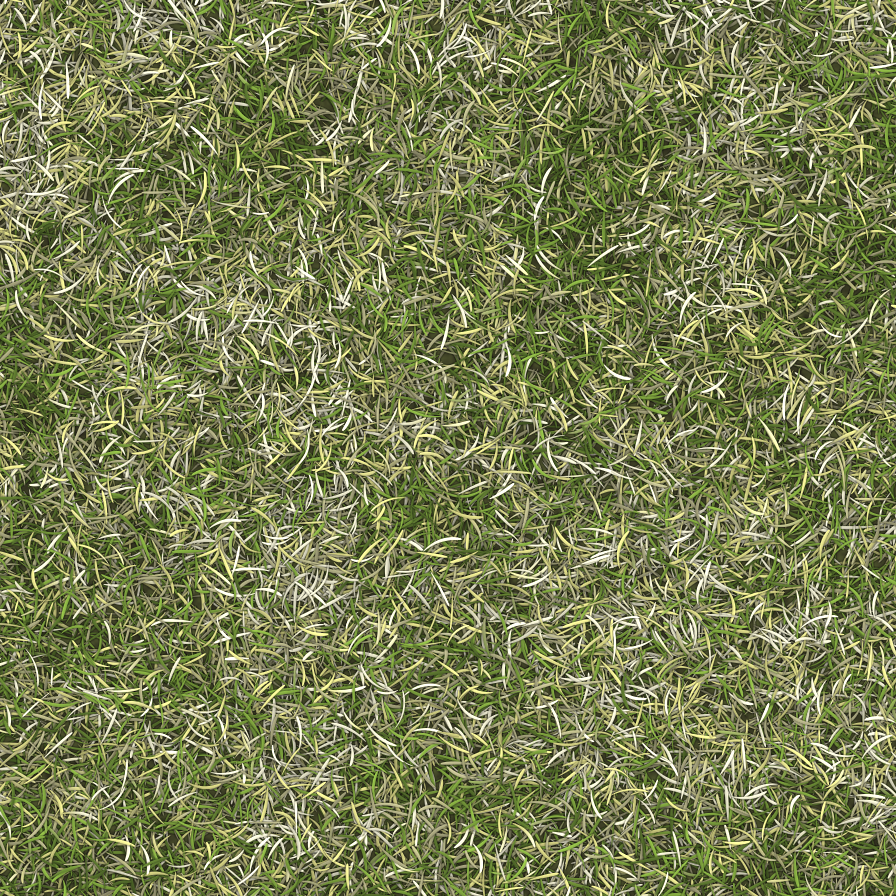
Write a WebGL 1 fragment shader that draws this texture.

```glsl
precision highp float;
// Dry meadow turf: many layers of short, curved grass blades in straw and green.
// Each layer is a jittered grid with one blade per cell; blades are painted from
// the soil upwards, each casting a soft shadow on those below it.
uniform vec2 u_resolution;

#define LAYERS 72
#define CELLS 18.0          // grid cells across the canvas
#define HALF_LENGTH 0.43    // longest half blade, in cells
#define HALF_WIDTH 0.0021   // widest half blade, in canvas units
#define BEND 0.32           // strongest curvature
#define SHADOW_SIZE 0.0024
#define SHADOW_DEPTH 0.25
#define PATCH_SCALE 6.0     // green and dry patches across the canvas
#define PATCH_AMOUNT 0.42

const vec3 SOIL  = vec3(0.17, 0.16, 0.11);
const vec3 MOSS  = vec3(0.33, 0.36, 0.19);
const vec3 DEEP  = vec3(0.31, 0.40, 0.16);
const vec3 GREEN = vec3(0.45, 0.58, 0.22);
const vec3 KHAKI = vec3(0.60, 0.59, 0.45);
const vec3 STRAW = vec3(0.78, 0.77, 0.48);
const vec3 PALE  = vec3(0.88, 0.87, 0.77);

float hash(vec2 p) {
  return fract(sin(dot(p, vec2(127.1, 311.7))) * 43758.5453);
}

vec4 hash4(vec2 p, float salt) {
  float k = dot(p, vec2(127.1, 311.7)) + salt * 74.7;
  return fract(sin(k + vec4(0.0, 19.19, 47.3, 83.1)) * 43758.5453);
}

float noise(vec2 p) {
  vec2 i = floor(p), f = fract(p);
  f = f * f * (3.0 - 2.0 * f);
  return mix(mix(hash(i), hash(i + vec2(1.0, 0.0)), f.x),
             mix(hash(i + vec2(0.0, 1.0)), hash(i + vec2(1.0, 1.0)), f.x), f.y);
}

// Picks a blade colour, from lush (0) to bleached (1)
vec3 bladeColour(float dryness) {
  vec3 c = mix(DEEP, GREEN, smoothstep(0.08, 0.18, dryness));
  c = mix(c, KHAKI, smoothstep(0.34, 0.40, dryness));
  c = mix(c, STRAW, smoothstep(0.53, 0.61, dryness));
  return mix(c, PALE, smoothstep(0.77, 0.85, dryness));
}

// Paints one blade and its shadow over the colour below; p is relative to its middle
vec3 paintBlade(vec3 below, vec2 p, vec4 form, vec4 tint, float depth, float patchDry, float pixel) {
  float angle = 6.28318 * form.z;
  float halfLength = HALF_LENGTH / CELLS * mix(0.5, 1.0, form.w);
  float c = cos(angle), s = sin(angle);
  vec2 q = vec2(c * p.x + s * p.y, c * p.y - s * p.x);
  float t = q.x / halfLength;
  float bend = BEND * (2.0 * tint.x - 1.0);
  q.y -= bend * halfLength * (t * t - 0.33);
  q.y /= sqrt(1.0 + 4.0 * bend * bend * t * t);

  // Thick at the root, pointed at the tip
  float width = HALF_WIDTH * mix(0.5, 1.0, tint.y) * (0.85 - 0.3 * t);
  width *= sqrt(max(1.0 - t * t, 0.0));
  float ends = 1.0 - smoothstep(0.9, 1.0, abs(t));
  float dist = abs(q.y) - width;
  float cover = clamp(0.5 - dist / pixel, 0.0, 1.0) * ends;
  float shadow = (1.0 - smoothstep(0.0, SHADOW_SIZE, dist)) * ends;

  // Folded blade: one half faces the light
  float fold = clamp(q.y / (width + 0.0004), -1.0, 1.0) * sign(c);
  float light = mix(0.72, 1.15, depth) * mix(0.86, 1.14, tint.w);
  light *= 1.0 + 0.12 * fold - 0.07 * t;
  vec3 blade = bladeColour(clamp(tint.z + patchDry, 0.0, 1.0)) * light;
  return mix(below * (1.0 - SHADOW_DEPTH * shadow), blade, cover);
}

void main() {
  vec2 uv = gl_FragCoord.xy / u_resolution.y;
  float pixel = 1.0 / u_resolution.y;

  // Broad patches of greener and drier turf
  float patches = 0.65 * noise(uv * PATCH_SCALE) + 0.35 * noise(uv * PATCH_SCALE * 2.7 + 9.3);
  float patchDry = PATCH_AMOUNT * (patches - 0.5);

  // Mossy soil in the gaps
  vec3 colour = mix(SOIL, MOSS, noise(uv * 130.0) * 0.7 + noise(uv * 270.0) * 0.3);

  float reach = 0.5 / CELLS;
  for (int layer = 0; layer < LAYERS; layer++) {
    float id = float(layer) + 1.0;
    float depth = id / float(LAYERS);
    vec2 grid = uv * CELLS + vec2(hash(vec2(id, 3.0)), hash(vec2(id, 8.0)));
    vec2 base = floor(grid - 0.5);
    for (int j = 0; j < 2; j++) {
      for (int i = 0; i < 2; i++) {
        vec2 cell = base + vec2(float(i), float(j));
        vec4 form = hash4(cell, id);
        vec2 p = (grid - cell - form.xy) / CELLS;
        if (dot(p, p) < reach * reach) {
          vec4 tint = hash4(cell + 41.0, id + 0.37);
          colour = paintBlade(colour, p, form, tint, depth, patchDry, pixel);
        }
      }
    }
  }
  gl_FragColor = vec4(clamp(colour, 0.0, 1.0), 1.0);
}
```
